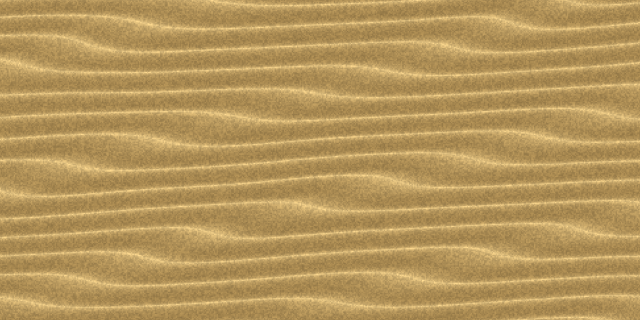
Give the GLSL for this texture, as a Shadertoy shader.

```glsl
// Wind-blown sand: fine grain over wavy ripples with softly lit crests.

const float TAU = 6.2831853;
const float RIPPLES_PER_HEIGHT = 13.7;
const vec3 SHADED_SAND = vec3(0.635, 0.515, 0.300);
const vec3 SUNLIT_SAND = vec3(0.910, 0.780, 0.515);

float hash21(vec2 cell) {
    vec3 h = fract(cell.xyx * vec3(0.1031, 0.1030, 0.0973));
    h += dot(h, h.yzx + 33.33);
    return fract((h.x + h.y) * h.z);
}

// Value noise from 0 to 1 with smooth slopes
float valueNoise(vec2 p) {
    vec2 cell = floor(p);
    vec2 f = fract(p);
    vec2 u = f * f * f * (f * (f * 6.0 - 15.0) + 10.0);
    float low = mix(hash21(cell), hash21(cell + vec2(1.0, 0.0)), u.x);
    float high = mix(hash21(cell + vec2(0.0, 1.0)), hash21(cell + vec2(1.0)), u.x);
    return mix(low, high, u.y);
}

// Ripple count below a point; whole values lie on the crests
float ripplePhase(vec2 p, float ripples) {
    float drift = 0.4 * valueNoise(p * vec2(0.9, 1.6) + 7.0);
    float swell = TAU * (0.89 * p.x - 2.65 * p.y + drift);
    float strength = mix(0.17, 0.33, valueNoise(p * vec2(1.1, 2.2) + 31.0));
    float bend = strength * sin(swell + 0.4 * sin(swell));
    float wander = 0.5 * valueNoise(p * vec2(1.7, 2.4) + 53.0);
    return p.y * ripples + bend + wander;
}

// Light across one ripple: broad glow below the crest, shorter above
float rippleLight(float phase, float slope) {
    float above = fract(phase);
    float below = 1.0 - above;
    float shoulder = smoothstep(-1.0, 2.2, slope);
    float glowBelow = exp(-below * mix(5.4, 2.9, shoulder));
    float glowAbove = exp(-above * mix(9.5, 5.0, shoulder));
    float crest = exp(-18.0 * min(above, below));
    return 0.75 * max(glowBelow, glowAbove) + 0.25 * crest;
}

// Signed speckle made of two grain sizes
float sandGrain(vec2 p, float fineScale, float coarseScale) {
    float fine = valueNoise(p * fineScale) - 0.5;
    float coarse = valueNoise(p * coarseScale + 17.0) - 0.5;
    return fine + 0.6 * coarse;
}

void mainImage(out vec4 fragColor, in vec2 fragCoord) {
    vec2 p = fragCoord / iResolution.y;

    // Ripple shape and its sideways slope
    float stepX = 0.01;
    float phase = ripplePhase(p, RIPPLES_PER_HEIGHT);
    float nextPhase = ripplePhase(p + vec2(stepX, 0.0), RIPPLES_PER_HEIGHT);
    float slope = (nextPhase - phase) / stepX;

    // Shading and grain
    float light = rippleLight(phase, slope);
    vec3 sand = mix(SHADED_SAND, SUNLIT_SAND, light);
    sand *= 1.0 + 0.17 * sandGrain(p, 243.0, 131.0);

    fragColor = vec4(clamp(sand, 0.0, 1.0), 1.0);
}
```
